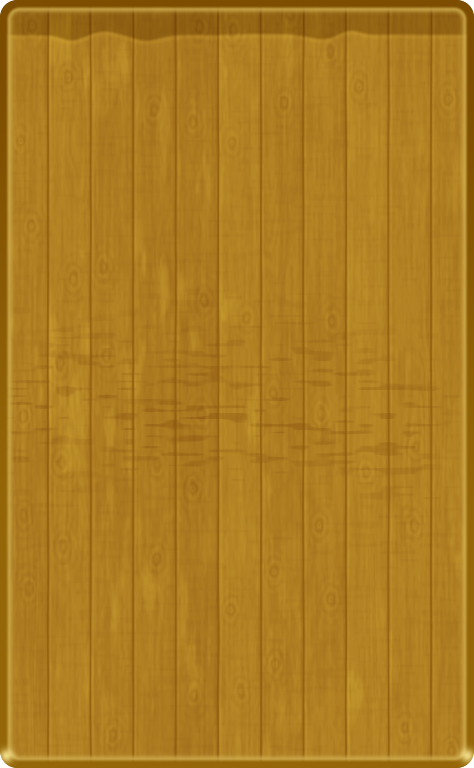
Give the GLSL for this texture, as a Shadertoy shader.

```glsl
const float PLANK_WIDTH = 0.0898;
const float FIRST_SEAM = 0.0115;
const vec3 WOOD = vec3(0.69, 0.50, 0.135);
const vec3 TONE_STEP = vec3(0.05, 0.06, 0.025);
const vec3 DARK_BROWN = vec3(0.49, 0.30, 0.0);
const vec3 GOLD = vec3(0.81, 0.68, 0.31);

float hash(vec2 p) {
    vec3 q = fract(vec3(p.xyx) * 0.1031);
    q += dot(q, q.yzx + 33.33);
    return fract((q.x + q.y) * q.z);
}

float noise(vec2 p) {
    vec2 i = floor(p), f = fract(p);
    f = f * f * (3.0 - 2.0 * f);
    return mix(mix(hash(i), hash(i + vec2(1, 0)), f.x),
               mix(hash(i + vec2(0, 1)), hash(i + vec2(1, 1)), f.x), f.y);
}

float fbm(vec2 p) {
    float sum = 0.0, amp = 0.5;
    for (int i = 0; i < 4; i++) {
        sum += amp * noise(p);
        p = p * 2.03 + 17.3;
        amp *= 0.5;
    }
    return sum;
}

float roundedBox(vec2 p, vec2 halfSize, float radius) {
    vec2 q = abs(p) - halfSize + radius;
    return length(max(q, 0.0)) + min(max(q.x, q.y), 0.0) - radius;
}

float bump(float x, float center, float width) {
    float t = (x - center) / width;
    return exp(-t * t);
}

// Ringed knot, present in some cells along each plank
float knot(vec2 local, float plank) {
    float cellHeight = 0.2;
    float y = local.y / cellHeight + hash(vec2(plank, 3.0));
    vec2 id = vec2(plank, floor(y));
    vec2 center = vec2(mix(0.025, 0.065, hash(id + 7.0)), mix(0.35, 0.65, hash(id + 13.0)));
    vec2 d = vec2(local.x - center.x, (fract(y) - center.y) * cellHeight * 0.6);
    float r = length(d) + 0.004 * noise(local * 90.0);
    float rings = sin(r * 520.0) * exp(-r * 75.0);
    float core = bump(r, 0.0, 0.005);
    return step(0.6, hash(id + 29.0)) * (0.9 * rings - 0.9 * core);
}

// Tone of the bare wood, in steps around the base colour
float woodTone(vec2 p, float plank) {
    vec2 seeded = p + vec2(plank * 3.7, hash(vec2(plank, 9.0)) * 40.0);
    vec2 local = vec2(p.x - FIRST_SEAM - plank * PLANK_WIDTH, p.y);
    float tone = 0.75 * (hash(vec2(plank, 5.0)) - 0.5);
    tone += 0.9 * (fbm(p * vec2(4.0, 2.5) + 4.0) - 0.47);

    // Contour lines of a stretched field form the figure
    float field = noise(seeded * vec2(22.0, 2.2)) + 0.15 * noise(seeded * vec2(60.0, 12.0));
    tone += 0.2 * sin(field * 42.0) * noise(seeded * vec2(14.0, 5.0) + 8.0);

    // Fine fibres
    tone += 0.7 * (noise(seeded * vec2(190.0, 9.0)) - 0.5);
    tone += 0.4 * (noise(seeded * vec2(260.0, 70.0)) - 0.5);
    tone += knot(local, plank);

    // Pale worn flecks and dark cross scuffs
    float worn = smoothstep(0.5, 0.72, fbm(seeded * vec2(38.0, 8.0)));
    float patches = smoothstep(0.4, 0.7, noise(p * vec2(5.0, 4.0) + 21.0));
    tone += 0.9 * worn * patches;
    float scuffs = smoothstep(0.58, 0.85, noise(p * vec2(22.0, 130.0)));
    float scuffBand = bump(p.y, 0.75, 0.16) * smoothstep(0.3, 0.7, noise(p * vec2(6.0, 9.0)));
    return tone - 0.9 * scuffs * (0.2 + scuffBand);
}

// Wavy lower edge of the stain, measured from the top
float stainDepth(float x) {
    return 0.072 + 0.012 * bump(x, 0.15, 0.03) - 0.007 * bump(x, 0.22, 0.03)
        + 0.014 * bump(x, 0.31, 0.04) + 0.009 * bump(x, 0.68, 0.04)
        - 0.009 * bump(x, 0.74, 0.03) + 0.003 * (noise(vec2(x * 22.0, 2.0)) - 0.5);
}

void mainImage(out vec4 fragColor, in vec2 fragCoord) {
    float px = 1.0 / iResolution.x;
    vec2 p = fragCoord * px;
    vec2 size = iResolution.xy * px;
    vec2 centered = p - 0.5 * size;

    // Planks
    float x = (p.x - FIRST_SEAM) / PLANK_WIDTH;
    vec3 color = WOOD + TONE_STEP * woodTone(p, floor(x));

    // Seams with a lit right side
    float seamIndex = clamp(floor(x + 0.5), 1.0, 10.0);
    float offset = p.x - FIRST_SEAM - seamIndex * PLANK_WIDTH;
    offset += 0.0012 * (noise(vec2(seamIndex * 9.0, p.y * 7.0)) - 0.5);
    float seam = 1.0 - smoothstep(0.0016 - 0.5 * px, 0.0022 + 0.5 * px, abs(offset));
    color += TONE_STEP * (0.6 * bump(offset, 0.0055, 0.002) - 0.5 * bump(offset, -0.002, 0.004));
    color = mix(color, vec3(0.56, 0.36, 0.05), 0.75 * seam);

    // Top stain with a light rim
    float below = size.y - p.y - stainDepth(p.x);
    float stain = 1.0 - smoothstep(-0.002 - px, 0.002 + px, below);
    color = mix(color, color * vec3(0.83, 0.78, 0.55), stain);
    color += 0.5 * TONE_STEP * bump(below, 0.006, 0.004);

    // Glowing bevel and brown frame
    float inner = roundedBox(centered, 0.5 * size - 0.016, 0.026);
    color = mix(color, GOLD, 0.75 * bump(inner, -0.003, 0.007));
    vec3 frame = mix(vec3(0.58, 0.40, 0.03), DARK_BROWN, smoothstep(0.3, 1.0, p.y / size.y));
    color = mix(color, frame, smoothstep(-0.002 - px, 0.003 + px, inner));

    // Glints in the bottom corners
    float glint = bump(length(vec2(0.5 - abs(centered.x) - 0.014, p.y - 0.026)), 0.0, 0.014);
    color = mix(color, vec3(1.0, 0.93, 0.6), 0.85 * glint);

    float outer = roundedBox(centered, 0.5 * size, 0.036);
    color = mix(color, vec3(1.0), smoothstep(-0.5 * px, 0.5 * px, outer));
    fragColor = vec4(color, 1.0);
}
```
